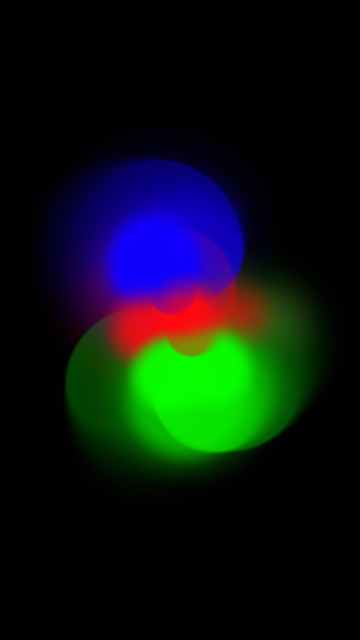
Reproduce this background procedurally as a Shadertoy shader.

```glsl
// Three swirling lights, blue over red over green, glowing on black.
// Each light is a stack of soft glows and swept discs: a swept disc has one
// crisp rim and dissolves along its trail, so overlaps read as spiral arcs.

const vec3 NIGHT = vec3(0.004);
const vec3 BLUE  = vec3(0.06, 0.0, 1.0);
const vec3 RED   = vec3(1.0, 0.03, 0.06);
const vec3 GREEN = vec3(0.03, 1.0, 0.0);
const vec3 EMBER = vec3(0.20, 0.17, 0.11);
const float RIM  = 0.35;   // half width of a crisp rim
const float UNITS = 100.0; // length units per canvas height

// Disc with an evenly blurred border
void glow(inout vec3 col, vec2 p, vec2 centre, float radius, float blur,
          vec3 tint, float alpha) {
    float d = length(p - centre) - radius;
    col = mix(col, tint, alpha * (1.0 - smoothstep(-blur, blur, d)));
}

// Disc whose border widens from crisp to blurred towards the trail direction
void sweptDisc(inout vec3 col, vec2 p, vec2 centre, float radius, vec2 trail,
               float blur, vec3 tint, float alpha) {
    vec2 q = p - centre;
    float r = length(q);
    float along = dot(q / max(r, 1e-4), normalize(trail));
    float width = mix(RIM, blur, smoothstep(-0.8, 0.8, along));
    col = mix(col, tint, alpha * (1.0 - smoothstep(-width, width, r - radius)));
}

// Dim outer halos and the wide faint discs
void paintOuter(inout vec3 col, vec2 p) {
    glow(col, p, vec2(-2.7, 12.5), 12.5, 8.0, BLUE, 0.20);
    glow(col, p, vec2(-3.4, 3.1), 13.0, 5.0, RED, 0.20);
    glow(col, p, vec2(1.8, -11.2), 11.5, 4.5, GREEN, 0.32);
    glow(col, p, vec2(14.8, 0.0), 4.5, 4.5, EMBER, 0.80);
    sweptDisc(col, p, vec2(-5.7, -10.2), 12.2, vec2(1.0, -1.0), 7.0, GREEN, 0.25);
    sweptDisc(col, p, vec2(7.3, -7.5), 13.1, vec2(0.1, 1.0), 8.0, GREEN, 0.32);
    sweptDisc(col, p, vec2(-4.2, 11.2), 14.0, vec2(-1.0, -0.7), 7.0, BLUE, 0.34);
}

// Blue light and the purple veil to its right
void paintBlue(inout vec3 col, vec2 p) {
    sweptDisc(col, p, vec2(-1.4, 4.4), 10.2, vec2(-1.0, -1.0), 5.0, RED, 0.32);
    sweptDisc(col, p, vec2(1.2, 11.6), 8.9, vec2(-0.5, 0.9), 5.0, BLUE, 0.50);
    glow(col, p, vec2(-3.8, 8.6), 8.0, 4.0, BLUE, 0.50);
    glow(col, p, vec2(-4.0, 8.9), 7.1, 1.8, BLUE, 0.95);
}

// Red band across the middle
void paintRed(inout vec3 col, vec2 p) {
    glow(col, p, vec2(9.0, 0.8), 3.8, 4.0, RED, 0.60);
    glow(col, p, vec2(-5.5, -1.4), 4.6, 3.0, RED, 0.85);
    glow(col, p, vec2(0.8, 0.5), 4.8, 2.8, RED, 1.0);
    sweptDisc(col, p, vec2(-1.2, 4.4), 3.5, vec2(0.0, 1.0), 2.5, BLUE, 0.35);
    sweptDisc(col, p, vec2(1.6, -3.0), 6.3, vec2(-1.0, 0.0), 3.0, RED, 0.30);
}

// Green light with the small red arc on its upper edge
void paintGreen(inout vec3 col, vec2 p) {
    glow(col, p, vec2(1.2, -12.1), 9.2, 2.2, GREEN, 0.45);
    sweptDisc(col, p, vec2(5.2, -11.4), 9.3, vec2(0.6, 1.0), 4.0, GREEN, 0.50);
    glow(col, p, vec2(-1.4, -8.6), 5.6, 2.0, GREEN, 0.90);
    glow(col, p, vec2(5.1, -7.6), 5.6, 2.0, GREEN, 0.90);
    sweptDisc(col, p, vec2(1.8, -1.8), 3.9, vec2(0.6, 0.8), 2.0, RED, 0.45);
}

void mainImage(out vec4 fragColor, in vec2 fragCoord) {
    vec2 p = UNITS * (fragCoord - 0.5 * iResolution.xy) / iResolution.y;
    vec3 col = NIGHT;
    paintOuter(col, p);
    paintBlue(col, p);
    paintRed(col, p);
    paintGreen(col, p);
    fragColor = vec4(col, 1.0);
}
```
